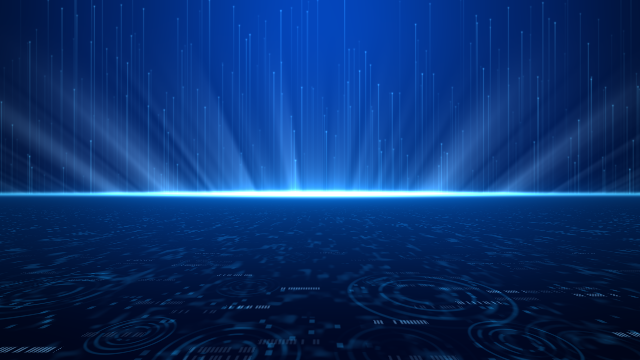
Give the GLSL for this background, as a WebGL 1 fragment shader.

```glsl
precision highp float;
// Blue digital horizon: light fan and rising streaks above a dark floor of data marks.

uniform vec2 u_resolution;

const float HORIZON = 0.461;

float hash(vec2 p) {
  return fract(sin(dot(p, vec2(12.99, 78.23))) * 4375.85);
}

float noise(vec2 p) {
  vec2 i = floor(p), f = fract(p);
  f = f * f * (3.0 - 2.0 * f);
  return mix(mix(hash(i), hash(i + vec2(1.0, 0.0)), f.x),
             mix(hash(i + vec2(0.0, 1.0)), hash(i + 1.0), f.x), f.y);
}

float bell(float x, float width) {
  return exp(-x * x / (width * width));
}

// Beams spread from a point far below the horizon.
float lightFan(vec2 p) {
  float s = p.x / (p.y - 0.05);
  float beams = bell(s + 1.0, 0.13) + 0.8 * bell(s + 1.37, 0.11)
              + 0.8 * bell(s - 0.76, 0.12) + 0.65 * bell(s - 1.25, 0.1);
  float fine = noise(vec2(s * 11.0, 3.0)) * noise(vec2(s * 27.0, 8.0));
  beams += 1.3 * fine * bell(s, 0.75) + 0.3 * fine;
  float rise = p.y - HORIZON;
  return beams * exp(-rise * 3.6) * smoothstep(0.52, 0.15, rise);
}

// Thin vertical trails with a bright dot at the head.
float streaks(vec2 p, float pixel) {
  float sum = 0.0;
  for (int i = 0; i < 5; i++) {
    float layer = float(i);
    float pitch = 0.023 + 0.009 * layer;
    float column = floor(p.x / pitch);
    vec2 seed = vec2(column, layer * 17.0 + 5.0);
    float dx = abs(p.x - (column + 0.2 + 0.6 * hash(seed)) * pitch);
    float head = 0.5 + 0.53 * hash(seed + 3.1);
    float drop = head - p.y;
    float size = 0.1 + 0.25 * hash(seed + 7.7);
    float trail = smoothstep(-pixel, pixel, drop) * exp(-max(drop, 0.0) / size);
    float line = smoothstep(0.0006 + pixel, 0.0, dx);
    float dotGlow = bell(length(vec2(dx, drop)), 0.0018 + 0.3 * pixel);
    float strength = hash(seed + 9.3);
    sum += (line * trail * 0.4 + dotGlow * 0.6) * (0.15 + 0.85 * strength * strength);
  }
  return sum;
}

vec3 skyColor(vec2 p, float pixel) {
  float rise = p.y - HORIZON;
  vec3 color = mix(vec3(0.005, 0.115, 0.36), vec3(0.012, 0.24, 0.65), bell(p.x, 0.48));
  color *= 0.85 + 0.28 * smoothstep(0.0, 0.5, rise) * bell(p.x, 0.6);
  color *= 1.0 - 0.3 * smoothstep(0.6, 0.95, abs(p.x));
  color += vec3(0.25, 0.32, 0.34) * lightFan(p);
  color += vec3(0.13, 0.24, 0.24) * bell(p.x, 0.33) * exp(-rise * 9.0);
  return color + vec3(0.17, 0.42, 0.46) * streaks(p, pixel);
}

// Concentric broken rings on the floor.
float dial(vec2 q, vec2 center, float radius, float blur) {
  vec2 v = q - center;
  float r = length(v) / radius, turn = atan(v.y, v.x) / 6.2832 + 0.5;
  float sum = 0.0;
  for (int i = 0; i < 4; i++) {
    float k = float(i);
    float gap = noise(vec2(turn * (9.0 + 4.0 * k), k + center.x * 5.0));
    float thick = 0.03 + 0.02 * mod(k, 2.0);
    float band = smoothstep(thick + blur / radius, thick * 0.2, abs(r - 1.0 + 0.21 * k));
    sum += band * (0.15 + 0.85 * smoothstep(0.3, 0.65, gap));
  }
  return sum;
}

// One grid of small blocks, each kept when its hash passes the density.
float blocks(vec2 q, vec2 cell, float density, vec2 blur) {
  vec2 g = q / cell, f = abs(fract(g) - 0.5);
  vec2 soft = min(blur / cell, vec2(0.45));
  vec2 box = smoothstep(vec2(0.32) + soft, vec2(0.32) - soft, f);
  return box.x * box.y * step(1.0 - density, hash(floor(g)));
}

vec3 floorColor(vec2 p, float pixel) {
  float d = max(HORIZON - p.y, 0.002);
  vec2 q = vec2(p.x / d, 0.8 / d);
  vec2 blur = pixel * vec2(1.0, 0.8 / d) / d;
  float near = smoothstep(0.09, 0.27, d);

  vec3 color = mix(vec3(0.0, 0.022, 0.125), vec3(0.005, 0.17, 0.43), bell(d, 0.24));
  color += vec3(0.005, 0.13, 0.22) * exp(-d * 14.0) * bell(p.x, 0.65);
  color *= 1.0 - 0.3 * smoothstep(0.35, 0.95, abs(p.x));

  // Faint broken reflections in the distance
  float ripple = noise(vec2(q.x * 5.0, log(d) * 15.0)) * noise(vec2(q.x * 13.0, log(d) * 27.0));
  color += vec3(0.02, 0.11, 0.15) * smoothstep(0.25, 0.8, ripple) * smoothstep(0.02, 0.09, d);

  // Large dials, then smaller ones scattered over the floor
  float rings = dial(q, vec2(1.06, 2.91), 0.76, blur.x)
              + dial(q, vec2(-0.57, 1.8), 0.44, blur.x)
              + dial(q, vec2(1.36, 1.95), 0.31, blur.x)
              + dial(q, vec2(-2.77, 2.95), 0.68, blur.x)
              + dial(q, vec2(-1.34, 2.07), 0.27, blur.x);
  vec2 tile = floor(q / 1.3);
  vec2 spot = (tile + 0.4 + 0.2 * hash(tile)) * 1.3;
  rings += 0.4 * dial(q, spot, 0.2 + 0.25 * hash(tile + 4.0), blur.x) * step(0.6, hash(tile + 8.0));
  color += vec3(0.02, 0.19, 0.26) * rings * near * 0.65;

  // Rows of data ticks and loose square cells
  float run = hash(floor(q / vec2(0.42, 0.1)) + 21.0);
  float ticks = blocks(q, vec2(0.026, 0.1), 0.7, blur) * step(0.92, run);
  float squares = blocks(q + 0.03, vec2(0.065, 0.09), 0.13, blur)
                * smoothstep(0.55, 0.75, noise(q * 2.3 + 40.0));
  color += vec3(0.3, 0.45, 0.52) * ticks * near * (0.25 + 0.5 * step(0.975, run));
  return color + vec3(0.06, 0.3, 0.4) * squares * near * 0.55;
}

void main() {
  float pixel = 1.0 / u_resolution.y;
  vec2 p = (gl_FragCoord.xy - vec2(0.5 * u_resolution.x, 0.0)) * pixel;
  float dy = p.y - HORIZON;
  vec3 color = mix(floorColor(p, pixel), skyColor(vec2(p.x, max(p.y, HORIZON)), pixel),
                   smoothstep(-pixel, pixel, dy));

  // Horizon flare: blue haze, cyan line and white core
  float middle = bell(p.x, 0.45);
  float haze = exp(-abs(dy) / (dy > 0.0 ? 0.024 : 0.018));
  color += vec3(0.03, 0.26, 0.38) * haze * (0.45 + 0.7 * middle);
  color += vec3(0.12, 0.45, 0.5) * bell(dy, 0.0055) * (0.7 + middle);
  color += vec3(0.9, 0.8, 0.6) * bell(dy, 0.0055 + 0.003 * middle) * (0.1 + 1.1 * middle);
  gl_FragColor = vec4(clamp(color, 0.0, 1.0), 1.0);
}
```
